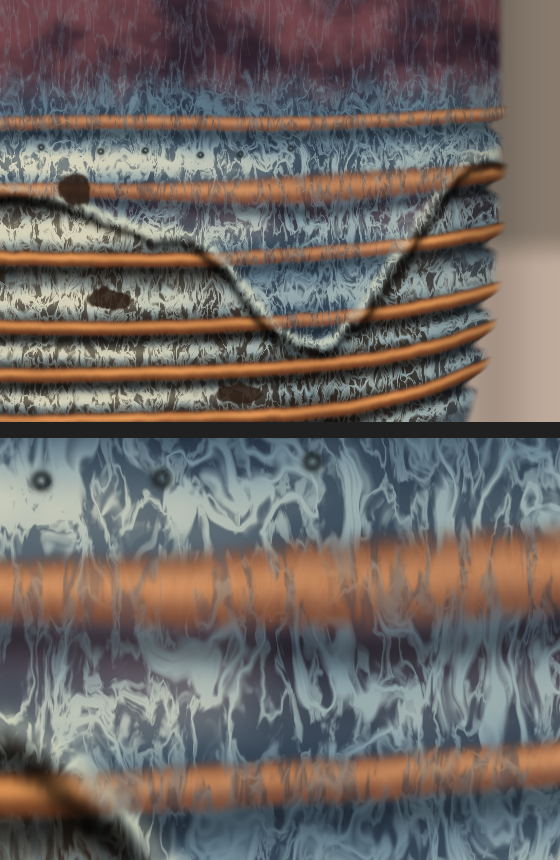
Top, the full canvas; bottom, a detail of the centre.
Write a WebGL 1 fragment shader that draws this texture.

```glsl
precision highp float;
// A glazed stoneware pot seen close up: six tan throwing ridges curve up to the right,
// under blue and cream glaze that runs down in fibres and gathers in one thick drip.
// Fibres are contour lines of warped noise; ridges and drip are smooth height curves.
uniform vec2 u_resolution;

float hash(vec2 p) {
  p = fract(p * vec2(0.1031, 0.1137));
  p += dot(p, p.yx + 33.33);
  return fract((p.x + p.y) * p.x * 17.0);
}

float noise(vec2 p) {
  vec2 i = floor(p), f = fract(p);
  f = f * f * (3.0 - 2.0 * f);
  return mix(mix(hash(i), hash(i + vec2(1, 0)), f.x),
             mix(hash(i + vec2(0, 1)), hash(i + vec2(1, 1)), f.x), f.y);
}

float fbm(vec2 p) {
  float sum = 0.0, amp = 0.53;
  for (int i = 0; i < 4; i++) {
    sum += amp * noise(p);
    p = mat2(1.6, 1.2, -1.2, 1.6) * p + 7.3;
    amp *= 0.5;
  }
  return sum;
}

float bell(float x) { return exp(-x * x); }

// Bright threads along the middle contour of curled noise
float fibres(vec2 p, float curl) {
  vec2 warp = vec2(fbm(p * 0.4 + 5.0), fbm(p * 0.4 + 31.0)) - 0.5;
  float n = fbm(p + curl * warp);
  return 1.0 - smoothstep(0.0, 0.14, abs(n - 0.5));
}

// Height of the lower edge of the thick glaze
float dripEdge(float x) {
  return 0.175 + 0.25 * (1.0 - smoothstep(0.33, 0.55, x))
       + 0.12 * (1.0 - smoothstep(0.0, 0.36, x)) + 0.45 * smoothstep(0.56, 0.88, x);
}

void main() {
  vec2 uv = gl_FragCoord.xy / u_resolution;
  vec2 p = vec2(uv.x * u_resolution.x / u_resolution.y, uv.y);
  float lift = pow(clamp(uv.x / 0.89, 0.0, 1.05), 4.0);
  float broad = fbm(p * vec2(7.0, 9.0));
  float wobble = fbm(p * vec2(28.0, 12.0)) - 0.5;

  // Ridges, the shade beneath them and the pale pools between them
  float ridge = 0.0, crest = 0.0, shade = 0.0, pool = 0.0;
  for (int i = 0; i < 6; i++) {
    float k = float(i);
    float centre = 0.708 - 0.161 * min(k, 3.0) - 0.111 * max(k - 3.0, 0.0)
                 + (0.02 + 0.025 * k) * lift + 0.003 * sin(uv.x * 9.0 + k);
    float swell = bell((k - 1.0) * 2.0) * bell((uv.x - 0.6) / 0.25);
    float halfWidth = 0.018 + 0.018 * swell;
    float d = uv.y - centre + 0.006 * wobble;
    ridge = max(ridge, 1.0 - smoothstep(halfWidth * 0.6, halfWidth * 1.3, abs(d)));
    crest = max(crest, bell((d - 0.004) / (halfWidth * 0.6)));
    shade = max(shade, bell((d + halfWidth * 1.5) / 0.016));
    pool = max(pool, bell((d + (k < 2.5 ? 0.098 : 0.057)) / (k < 2.5 ? 0.04 : 0.024)));
  }

  // Drip: signed distance, corrected for the slope of its edge
  float slope = (dripEdge(uv.x + 0.01) - dripEdge(uv.x - 0.01)) / 0.0265;
  float drip = (uv.y - dripEdge(uv.x) + 0.03 * wobble) / sqrt(1.0 + slope * slope);
  float thick = smoothstep(-0.008, 0.012, drip);
  float lip = bell((drip - 0.012) / 0.011);

  // Straight runs at the top turn into curls lower down
  float upper = smoothstep(0.72, 0.86, uv.y + 0.08 * wobble);
  float runs = fibres(p * vec2(62.0, 15.0), 1.8);
  float curls = fibres(p * vec2(30.0, 17.0), 4.5);
  float fine = fibres(p * vec2(75.0, 34.0) + 40.0, 3.0);
  float thread = mix(max(curls, 0.75 * fine), runs * (0.5 + 0.5 * fine), upper);

  // Glaze body and threads
  float left = 1.0 - smoothstep(0.1, 0.62, uv.x);
  float creamy = clamp(pool * (0.4 + 0.65 * left) + 0.7 * (broad - 0.5), 0.0, 1.0);
  vec3 plum = mix(vec3(0.17, 0.12, 0.16), vec3(0.41, 0.25, 0.27), smoothstep(0.25, 0.75, broad));
  vec3 navy = mix(vec3(0.11, 0.15, 0.21), vec3(0.24, 0.31, 0.37), broad);
  vec3 olive = mix(vec3(0.13, 0.10, 0.08), vec3(0.34, 0.29, 0.23), fine * 0.6 + broad * 0.3);
  vec3 body = mix(navy, plum, max(upper, 0.55 * bell((uv.y - 0.5) / 0.05)));
  body = mix(olive, body, max(thick, 0.6 * smoothstep(0.7, 0.85, uv.x)));
  vec3 pale = mix(vec3(0.43, 0.55, 0.61), vec3(0.80, 0.79, 0.70), creamy);
  float blueBelt = bell((uv.y - 0.775) / 0.055);
  float cover = mix(0.28 + 0.65 * pool, 0.66 + 0.25 * pool, thick);
  cover = mix(cover, 0.28 + 0.4 * blueBelt, upper);
  vec3 col = mix(body, pale, clamp(thread * cover + 0.4 * creamy * (1.0 - upper), 0.0, 0.95));
  col *= 1.0 - 0.5 * shade * (1.0 - 0.4 * thick);

  // Tan ridges, rosy under thick glaze and crossed by faint runs
  vec3 clay = mix(vec3(0.36, 0.19, 0.11), vec3(0.81, 0.54, 0.31), crest * (0.7 + 0.5 * broad));
  clay = mix(clay, vec3(0.63, 0.43, 0.37), 0.3 * thick);
  col = mix(col, clay, ridge * mix(0.96, 0.9 - 0.42 * runs, thick));

  // Pale lip of the drip with the dark line below it
  col *= 1.0 - 0.6 * bell((drip + 0.014) / 0.013);
  col = mix(col, vec3(0.76, 0.77, 0.68), lip * (0.35 + 0.5 * thread) * (1.0 - 0.5 * ridge));

  // Bare dark patches and pinholes
  float bare = bell((uv.x - 0.135) / 0.035) * bell((uv.y - 0.55) / 0.04)
             + bell((uv.x - 0.43) / 0.05) * bell((uv.y - 0.065) / 0.02)
             + bell((uv.x - 0.2) / 0.05) * bell((uv.y - 0.29) / 0.022);
  col = mix(col, vec3(0.15, 0.10, 0.07), 0.85 * smoothstep(0.35, 0.6, bare + wobble));
  for (int i = 0; i < 6; i++) {
    float k = float(i);
    vec2 pit = vec2(0.07 + 0.12 * k + 0.06 * hash(vec2(k, 3.0)), 0.63 + 0.025 * hash(vec2(k, 8.0)));
    float r = length(p - pit);
    col = mix(col, vec3(0.10, 0.12, 0.13), 0.75 * bell((r - 0.005) / 0.004));
  }

  // Blurred backdrop and the soft outline of the pot
  vec3 backdrop = mix(vec3(0.75, 0.67, 0.61), vec3(0.53, 0.48, 0.43), smoothstep(0.36, 0.46, uv.y));
  backdrop *= 1.0 - 0.15 * bell((uv.x - 0.88) / 0.06);
  float edge = 0.892 - 0.06 * pow(1.0 - uv.y, 4.0) + 0.01 * ridge - 0.02 * shade;
  col *= 1.08 - 0.2 * smoothstep(0.72, 0.9, uv.x);
  col = mix(col, backdrop, smoothstep(edge - 0.01, edge + 0.012, uv.x));
  gl_FragColor = vec4(col, 1.0);
}
```
